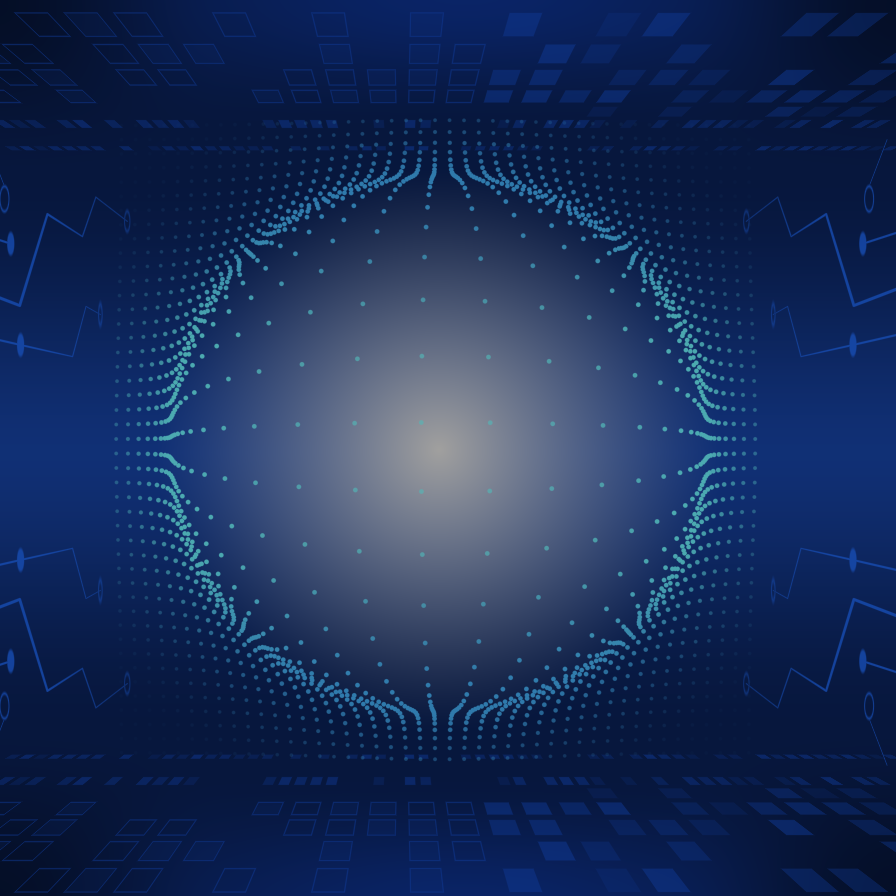
Write a Shadertoy shader that draws this background.

```glsl
// Draws a glowing dotted lens on deep blue, framed by tiled planes and circuit lines.
#define MIRROR_Y 0.495
#define MIRROR_X 0.975
#define LENS_CENTER vec2(0.4896, 0.5052)
#define LENS_RADIUS 0.2995
#define LENS_SOFTNESS 0.0612
#define DOT_CELL 0.0159
#define DOT_RADIUS 0.0026
#define GLOW_RADIUS 0.315
#define GLOW_COLOR vec3(0.66, 0.65, 0.63)
#define CIRCUIT_COLOR vec3(0.09, 0.30, 0.70)
#define TILE_COLOR vec3(0.06, 0.23, 0.60)

float hash(vec2 p) {
    vec3 q = fract(p.xyx * 0.1031);
    q += dot(q, q.yzx + 33.33);
    return fract((q.x + q.y) * q.z);
}

float cover(float d, float px) { return smoothstep(0.75 * px, -0.75 * px, d); }

float segment(vec2 p, vec2 a, vec2 b) {
    vec2 ab = b - a;
    return length(p - a - ab * clamp(dot(p - a, ab) / dot(ab, ab), 0.0, 1.0));
}

float ellipse(vec2 p, vec2 r) { return (length(p / r) - 1.0) * min(r.x, r.y); }

// Radial push: spreads the middle of the grid and packs it against a rim.
float lens(float r) {
    float inner = tanh(r / LENS_SOFTNESS);
    return LENS_RADIUS * pow(pow(inner, 10.0) + pow(r / LENS_RADIUS, 10.0), 0.1);
}

float inverseLens(float target) {
    float lo = 0.0, hi = 0.6;
    for (int i = 0; i < 13; i++) {
        float mid = 0.5 * (lo + hi);
        if (lens(mid) < target) lo = mid; else hi = mid;
    }
    return 0.5 * (lo + hi);
}

// Walks along the ray through p and tests the grid points that land near it.
float lensDots(vec2 p, float px) {
    float r = length(p), reach = DOT_RADIUS + px, result = 0.0;
    if (max(abs(p.x), abs(p.y)) > 0.37) return 0.0;
    vec2 dir = p / max(r, 1e-4), phase = vec2(-0.25, 0.3);
    float nearR = inverseLens(max(r - reach, 0.0)), farR = inverseLens(r + reach);
    for (int i = 0; i <= 24; i++) {
        vec2 cell = round(dir * mix(nearR, farR, float(i) / 24.0) / DOT_CELL - phase);
        vec2 source = (cell + phase) * DOT_CELL;
        if (max(abs(cell.x), abs(cell.y)) > 22.5) continue;
        float sourceR = length(source);
        vec2 place = source / sourceR * lens(sourceR);
        float fade = mix(1.0, 0.03, smoothstep(0.24, 0.44, sourceR));
        fade *= mix(0.6, 0.9, smoothstep(0.0, 0.1, sourceR));
        float size = DOT_RADIUS * mix(1.0, 0.75, smoothstep(0.28, 0.38, sourceR));
        result = max(result, fade * cover(length(p - place) - size, px));
    }
    return result;
}

// Rows of tiles shrinking geometrically towards the horizon edge.
float tiles(float x, float v, float px) {
    float density[9] = float[](0.4, 0.65, 0.8, 0.6, 0.4, 0.6, 0.0, 0.0, 0.75);
    float depth = v - 0.310;
    if (depth < 0.015) return 0.0;
    float k = log(depth / 0.167) / log(0.805), row = round(k);
    if (row < 0.0 || row > 8.0) return 0.0;
    float pitch = 0.133 * (v - 0.0755) * (row > 4.5 ? 0.45 : 1.0);
    float column = (x - 0.449) / pitch;
    vec2 id = vec2(floor(column), row);
    vec2 local = abs(vec2(fract(column) - 0.5, k - row)) - vec2(0.33, 0.36);
    vec2 edge = local * vec2(pitch, depth * 0.217);
    float d = max(edge.x, edge.y);
    float on = step(hash(id + 47.0), density[int(row)]);
    bool outlined = row < 3.5 && id.x < 2.0;
    if (row == 4.0 && id.x < 1.0) on = 0.0;
    float border = cover(abs(d) - 0.0007, px) * 0.5;
    float fill = cover(d, px) * mix(0.15, 0.5, hash(id + 9.0));
    float faint = cover(d, px) * 0.1 * step(0.6, hash(id + 5.0));
    return on * (outlined ? max(border, faint) : fill);
}

float circuits(vec2 p, float px) {
    vec2 upper[6] = vec2[](vec2(-0.025, 0.182), vec2(0.022, 0.164), vec2(0.053, 0.266),
        vec2(0.092, 0.241), vec2(0.107, 0.285), vec2(0.142, 0.258));
    vec2 lower[5] = vec2[](vec2(-0.025, 0.131), vec2(0.023, 0.120), vec2(0.081, 0.107),
        vec2(0.096, 0.163), vec2(0.112, 0.154));
    float width = mix(0.0017, 0.0006, smoothstep(0.0, 0.12, p.x)), d = 1.0;
    for (int i = 0; i < 5; i++) d = min(d, segment(p, upper[i], upper[i + 1]) - width);
    for (int i = 0; i < 4; i++) d = min(d, segment(p, lower[i], lower[i + 1]) - width * 0.7);
    d = min(d, segment(p, vec2(-0.025, 0.245), vec2(0.012, 0.233)) - width * 0.7);
    d = min(d, segment(p, vec2(-0.015, 0.349), vec2(0.005, 0.297)) - 0.0003);
    // Nodes: two filled, three hollow.
    d = min(d, ellipse(p - lower[1], vec2(0.004, 0.013)));
    d = min(d, ellipse(p - vec2(0.012, 0.233), vec2(0.004, 0.013)));
    d = min(d, abs(ellipse(p - upper[5], vec2(0.003, 0.011))) - 0.0005);
    d = min(d, abs(ellipse(p - lower[4], vec2(0.002, 0.011))) - 0.0005);
    d = min(d, abs(ellipse(p - vec2(0.005, 0.283), vec2(0.005, 0.014))) - 0.0005);
    return cover(d, px) * mix(0.8, 0.5, smoothstep(0.04, 0.14, p.x));
}

void mainImage(out vec4 fragColor, in vec2 fragCoord) {
    float px = 1.0 / min(iResolution.x, iResolution.y);
    vec2 uv = (fragCoord - 0.5 * iResolution.xy) * px + 0.5;
    float v = abs(uv.y - MIRROR_Y);
    // Backdrop: bright middle band, lit plane centres, dark corners.
    vec3 color = mix(vec3(0.065, 0.19, 0.465), vec3(0.028, 0.09, 0.24), smoothstep(-0.03, 0.31, v));
    float across = (uv.x - 0.52) / 0.33;
    color += vec3(0.01, 0.05, 0.16) * smoothstep(0.36, 0.51, v) * exp(-across * across);
    color *= 1.0 - 0.4 * smoothstep(0.3, 0.5, v) * smoothstep(0.25, 0.5, abs(uv.x - 0.5));
    color = mix(color, TILE_COLOR, tiles(uv.x, v, px));
    color = mix(color, CIRCUIT_COLOR, circuits(vec2(min(uv.x, MIRROR_X - uv.x), v), px));
    // Central glow and the dots over it.
    float glow = max(1.0 - length(uv - vec2(0.49, 0.498)) / GLOW_RADIUS, 0.0);
    color = mix(color, GLOW_COLOR, 0.95 * pow(glow, 1.2));
    vec2 p = uv - LENS_CENTER;
    vec3 dotColor = mix(vec3(0.32, 0.72, 0.72), vec3(0.20, 0.52, 0.72), smoothstep(0.1, 0.28, abs(p.y)));
    color = mix(color, dotColor, lensDots(p, px));
    fragColor = vec4(color, 1.0);
}
```
